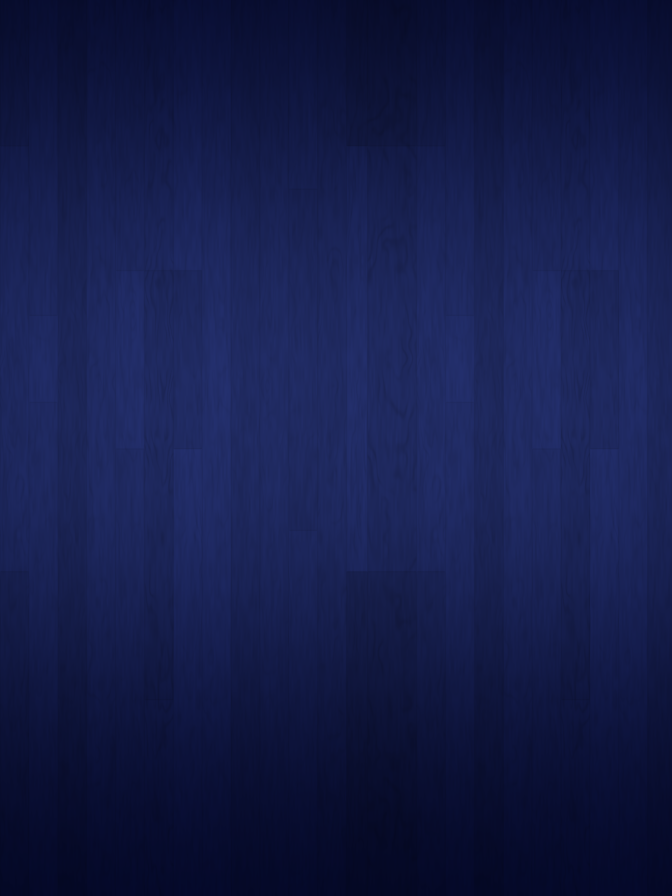
Give the GLSL for this texture, as a Shadertoy shader.

```glsl
#define TILE_WIDTH 0.62
#define BOARD_WIDTH 0.04297
#define SEAM_WIDTH 0.0018
#define SEAM_DEPTH 0.07
#define FIBRE_DEPTH 0.11
#define FIGURE_DEPTH 0.075
#define RING_DENSITY 40.0
#define KNOT_HEIGHT 0.6
#define GLOW_HEIGHT 0.55
#define GLOW_SPREAD 0.37
#define SHADOW_COLOR vec3(0.008, 0.022, 0.137)
#define LIGHT_COLOR vec3(0.127, 0.17, 0.392)

const int BOARDS = 14;

// Each board has a middle length between two cuts, and its own tones.
const float CUT_LOW[BOARDS] = float[](0.362, 0.551, -0.1, -0.1, 0.499, 0.219, 0.499,
                                      -0.1, -0.1, -0.1, 0.408, -0.1, 0.362, 0.362);
const float CUT_HIGH[BOARDS] = float[](0.837, 0.648, 1.1, 1.1, 0.698, 0.698, 0.698,
                                       1.1, 1.1, 1.1, 0.789, 1.1, 0.837, 0.837);
const float TONE_MIDDLE[BOARDS] = float[](1.01, 1.05, 0.92, 1.01, 1.05, 0.95, 0.97,
                                          1.05, 0.97, 0.99, 0.97, 0.96, 1.02, 0.94);
const float TONE_ENDS[BOARDS] = float[](0.94, 1.01, 0.92, 1.01, 1.01, 1.0, 1.06,
                                        1.05, 0.97, 0.99, 1.01, 0.96, 0.87, 0.87);

float hash(vec2 p) {
    vec3 h = fract(vec3(p.xyx) * 0.1031);
    h += dot(h, h.yzx + 33.33);
    return fract((h.x + h.y) * h.z);
}

float noise(vec2 p) {
    vec2 cell = floor(p);
    vec2 f = fract(p);
    f = f * f * (3.0 - 2.0 * f);
    float low = mix(hash(cell), hash(cell + vec2(1, 0)), f.x);
    float high = mix(hash(cell + vec2(0, 1)), hash(cell + vec2(1, 1)), f.x);
    return mix(low, high, f.y);
}

// Finds the board under x: its index, left edge and width within the tile.
int findBoard(float x, out float left, out float width) {
    float narrowEnd = 12.0 * BOARD_WIDTH;
    if (x < narrowEnd) {
        float index = floor(x / BOARD_WIDTH);
        left = index * BOARD_WIDTH;
        width = BOARD_WIDTH;
        return int(index);
    }
    float split = 0.547;
    bool wide = x >= split;
    left = wide ? split : narrowEnd;
    width = wide ? TILE_WIDTH - split : split - narrowEnd;
    return wide ? 13 : 12;
}

// Thin, broken growth lines arching around a pointed knot.
float figure(float across, float y, int board) {
    float seed = float(board);
    bool knotted = board == 5 || board == 13;
    float knotY = knotted ? KNOT_HEIGHT : hash(vec2(seed, 7.0));
    float center = knotted ? 0.65 : 0.25 + 0.5 * hash(vec2(seed, 3.0));
    float rise = abs(y - knotY);
    float warp = noise(vec2(across * 3.0 + seed * 9.0, rise * 24.0)) - 0.5;
    warp += 0.35 * noise(vec2(across * 8.0 + seed * 5.0, rise * 70.0));
    float radius = length(vec2(across - center, 1.6 * pow(rise, 0.6)));
    float ring = pow(0.5 + 0.5 * cos(RING_DENSITY * (radius + 0.3 * warp)), 3.0);
    float breaks = smoothstep(0.2, 0.7, noise(vec2(across * 5.0 + seed, y * 30.0)));
    float strength = knotted ? 1.3 : 0.4 + 0.6 * hash(vec2(seed, 11.0));
    return (0.2 - ring * breaks) * strength;
}

// Brightness of the floor before lighting.
float wood(vec2 p) {
    float x = mod(p.x, TILE_WIDTH);
    float left, width;
    int board = findBoard(x, left, width);
    float across = (x - left) / width;

    // Tone of this length of board
    float low = CUT_LOW[board];
    float high = CUT_HIGH[board];
    bool middle = p.y > low && p.y < high;
    float tone = middle ? TONE_MIDDLE[board] : TONE_ENDS[board];

    // Fine fibres, broad streaks and rings
    float seed = float(board) * 17.0;
    float drift = 0.004 * noise(vec2(seed, p.y * 9.0));
    float fibre = noise(vec2((x + drift) * 380.0, p.y * 55.0 + seed)) - 0.5;
    float streak = noise(vec2((x + drift) * 110.0, p.y * 9.0 + seed)) - 0.5;
    tone *= 1.0 + FIBRE_DEPTH * (0.85 * fibre + 0.4 * streak);
    tone *= 1.0 + FIGURE_DEPTH * figure(across, p.y, board);

    // Joints along the sides and at the cuts
    float side = min(x - left, left + width - x);
    float cut = 1.33 * min(abs(p.y - low), abs(p.y - high));
    float joint = smoothstep(0.0, SEAM_WIDTH, min(side, cut));
    return tone * (1.0 - SEAM_DEPTH * (1.0 - joint));
}

void mainImage(out vec4 fragColor, in vec2 fragCoord) {
    vec2 uv = fragCoord / iResolution.xy;

    // Average four samples to smooth the joints and grain
    float tone = 0.0;
    for (int i = 0; i < 4; i++) {
        vec2 offset = vec2(i % 2, i / 2) * 0.5 - 0.25;
        tone += 0.25 * wood((fragCoord + offset) / iResolution.xy);
    }

    // Soft horizontal band of light, fading toward the sides
    float height = abs(uv.y - GLOW_HEIGHT) / GLOW_SPREAD;
    float glow = exp(-pow(height, 2.3));
    glow *= 1.0 - 0.12 * pow(abs(2.0 * uv.x - 1.0), 3.0);
    vec3 color = mix(SHADOW_COLOR, LIGHT_COLOR, glow) * tone;
    fragColor = vec4(color, 1.0);
}
```
